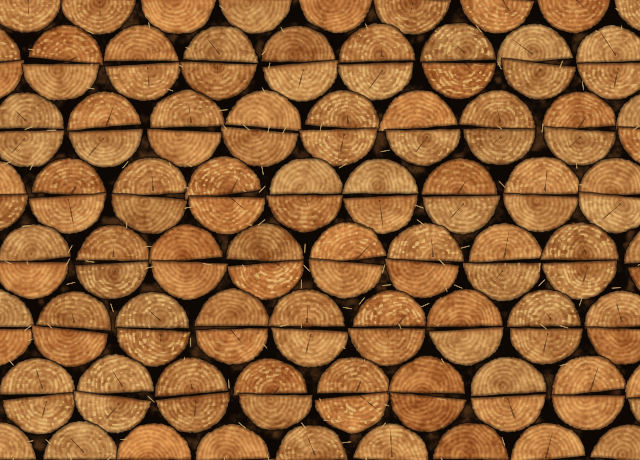
A Shadertoy shader for this pattern:

```glsl
// Stacked half-round timber: staggered rows of split log ends with dark gaps.

const float ROWS_SCALE = 5.85;   // log pitches per canvas height
const float ROW_STEP = 0.845;
const float FIRST_CUT = -0.053;
const float TAU = 6.2831853;
const vec3 GAP_DARK = vec3(0.055, 0.03, 0.015);
const vec3 BARK = vec3(0.29, 0.18, 0.09);
const vec3 HEARTWOOD = vec3(0.50, 0.27, 0.11);
const vec3 SAPWOOD = vec3(0.88, 0.67, 0.41);
const vec3 RESIN = vec3(0.92, 0.76, 0.48);
const vec3 SAW_SMEAR = vec3(0.62, 0.34, 0.16);

float hash(vec2 p) {
    vec3 q = fract(p.xyx * 0.1031);
    q += dot(q, q.yzx + 33.33);
    return fract((q.x + q.y) * q.z);
}

float noise(vec2 p) {
    vec2 i = floor(p), f = fract(p);
    f *= f * (3.0 - 2.0 * f);
    return mix(mix(hash(i), hash(i + vec2(1, 0)), f.x),
               mix(hash(i + vec2(0, 1)), hash(i + vec2(1, 1)), f.x), f.y);
}

float fbm(vec2 p) {
    float sum = 0.0, amp = 0.53;
    for (int i = 0; i < 4; i++) {
        sum += amp * noise(p);
        p = p * 2.07 + 17.3;
        amp *= 0.5;
    }
    return sum;
}

vec2 rotate(vec2 p, float a) {
    float c = cos(a), s = sin(a);
    return vec2(c * p.x - s * p.y, s * p.x + c * p.y);
}

// Half disc with a ragged rim; side is -1 for the upper half, +1 for the lower.
float halfLogDistance(vec2 d, float side, float radius, vec2 seed) {
    float ragged = 0.035 * (noise(d * 5.0 + seed) - 0.5) + 0.014 * (noise(d * 34.0 + seed) - 0.5);
    float cut = 0.013 - side * d.y + 0.012 * (noise(d * 9.0 + seed) - 0.5);
    return max(length(d) - radius - ragged, cut);
}

// Thin radial split running outward from the pith.
float crack(vec2 v, float angle, float reach) {
    vec2 dir = vec2(cos(angle), sin(angle));
    float along = dot(v, dir);
    float across = abs(v.x * dir.y - v.y * dir.x) + 0.012 * (noise(v * 22.0) - 0.5);
    return smoothstep(0.013, 0.002, across) * step(0.0, along) * smoothstep(reach, reach * 0.6, along);
}

vec3 woodFace(vec2 d, float side, float edge, vec2 seed) {
    float h1 = hash(seed + 3.1), h2 = hash(seed + 7.7), h3 = hash(seed + 12.9);
    vec2 v = d - vec2(0.2 * (h1 - 0.5), side * 0.12 * h2);
    float r = length(v) + 0.07 * (noise(d * 5.0 + seed) - 0.5);

    // Growth rings over a blotchy base tone
    float rings = 0.5 + 0.5 * cos(TAU * (r * 17.0 + 1.5 * r * r + h3));
    float tone = 0.53 + 0.3 * (h3 - 0.5) + 0.75 * (fbm(d * 6.0 + seed) - 0.5);
    tone += 0.2 * (rings - 0.5) + 0.34 * (noise(d * 29.0 + seed) - 0.5);
    tone -= 0.16 * smoothstep(0.14, 0.02, r);
    vec3 col = mix(HEARTWOOD, SAPWOOD, clamp(tone, 0.0, 1.0));
    col *= mix(vec3(1.03, 0.93, 0.84), vec3(1.0, 1.03, 1.05), h2);

    // Pale resin flecks gathered along the rings
    float flecks = smoothstep(0.5, 0.75, noise(d * vec2(24.0, 31.0) + seed * 1.7));
    flecks *= (0.35 + 0.65 * rings) * smoothstep(0.08, 0.2, r) * smoothstep(0.0, -0.06, edge);
    col = mix(col, RESIN, flecks * mix(0.15, 0.85, h1));

    // Saw smear below the cut, splits, and rim shade
    float smear = step(0.0, side) * smoothstep(0.14, 0.03, d.y + 0.05 * noise(d * 7.0 + seed));
    col = mix(col, SAW_SMEAR, 0.6 * smear * h3);
    float split = crack(v, side * TAU * mix(0.1, 0.4, h2), mix(0.12, 0.42, h3));
    col = mix(col, BARK, 0.65 * split * step(0.35, h1));
    return col * mix(1.0, 0.58, smoothstep(-0.045, 0.0, edge));
}

// Loose fibres: short pale slivers, one per occupied grid cell.
float splinters(vec2 p) {
    vec2 cell = floor(p * 4.0);
    vec2 d = fract(p * 4.0) - 0.3 - 0.4 * vec2(hash(cell), hash(cell + 5.3));
    d = rotate(d, TAU * hash(cell + 9.1));
    return step(0.62, hash(cell + 21.7)) * smoothstep(0.05, 0.015, abs(d.y)) * smoothstep(0.28, 0.18, abs(d.x));
}

void mainImage(out vec4 fragColor, in vec2 fragCoord) {
    vec2 p = vec2(fragCoord.x, iResolution.y - fragCoord.y) * ROWS_SCALE / iResolution.y;
    float pixel = ROWS_SCALE / iResolution.y;
    vec3 col = mix(GAP_DARK, BARK, smoothstep(0.48, 0.85, fbm(p * 6.0)));
    float nearest = 1.0;
    float middleRow = round((p.y - FIRST_CUT) / ROW_STEP);

    for (int j = -1; j <= 1; j++) {
        float row = middleRow + float(j);
        float start = 0.277 + 0.5 * mod(row, 2.0) + 0.032 * row;
        float middleColumn = round(p.x - start);
        for (int i = -1; i <= 1; i++)
        for (float side = -1.0; side < 2.0; side += 2.0) {
            float column = middleColumn + float(i);
            vec2 seed = vec2(column * 7.0 + 40.0, row * 11.0 + side * 3.0 + 60.0);
            vec2 jitter = vec2(0.09, 0.025) * (vec2(hash(seed), hash(seed + 1.3)) - 0.5);
            vec2 d = p - vec2(start + column, FIRST_CUT + row * ROW_STEP) - jitter;
            float lean = 2.0 * hash(seed + 2.9) - 1.0;
            d = rotate(d, 0.03 * lean + 0.1 * lean * lean * lean);
            float edge = halfLogDistance(d, side, mix(0.467, 0.494, hash(seed + 4.1)), seed);
            nearest = min(nearest, edge);
            if (edge > 0.04) continue;
            col = mix(col, GAP_DARK, 0.8 * smoothstep(0.025, 0.0, edge));
            col = mix(col, woodFace(d, side, edge, seed), smoothstep(0.7 * pixel, -0.7 * pixel, edge));
        }
    }
    col = mix(col, RESIN * 0.88, 0.75 * splinters(p) * smoothstep(-0.05, -0.02, nearest));
    fragColor = vec4(col, 1.0);
}
```
